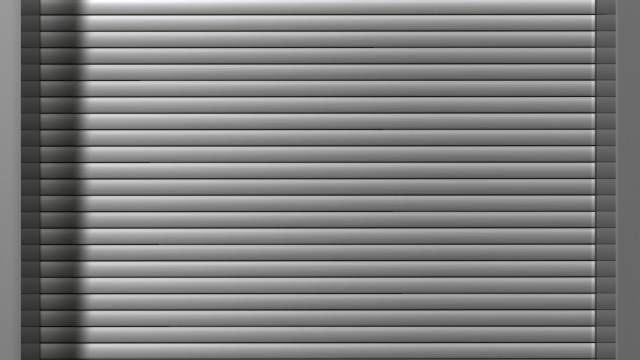
Give the GLSL for this texture, as a WebGL 1 fragment shader.

```glsl
precision highp float;
// A closed roller shutter: 22 rows of curved grey metal slats between two side guides.
// Each row repeats one vertical shading profile, with slight hashed changes in tone;
// side light, a soft shadow at the left and plain frame posts are layered over it.

uniform vec2 u_resolution;

const float PITCH = 0.04556;      // slat height, in canvas heights
const float FIRST_SEAM = 0.0417;  // first seam, measured down from the top
const float SEAM_HALF = 0.0017;   // half width of a dark seam

// Horizontal layout, in canvas widths
const float POST_LEFT = 0.0326;
const float SLAT_LEFT = 0.0628;
const float SHADOW_END = 0.134;
const float SLAT_RIGHT = 0.9300;
const float POST_RIGHT = 0.9620;

// Sine-free hash, 0 to 1
float hash(vec2 p) {
  vec3 q = fract(vec3(p.xyx) * 0.1031);
  q += dot(q, q.yzx + 33.33);
  return fract((q.x + q.y) * q.z);
}

// Smooth value noise
float noise(vec2 p) {
  vec2 i = floor(p);
  vec2 f = fract(p);
  f = f * f * (3.0 - 2.0 * f);
  float low = mix(hash(i), hash(i + vec2(1.0, 0.0)), f.x);
  float high = mix(hash(i + vec2(0.0, 1.0)), hash(i + vec2(1.0, 1.0)), f.x);
  return mix(low, high, f.y);
}

// Antialiased step from 0 to 1 at an edge
float edge(float at, float x, float pixel) {
  return smoothstep(at - 0.6 * pixel, at + 0.6 * pixel, x);
}

// Soft vertical band around a centre
float band(float centre, float width, float x) {
  float d = (x - centre) / width;
  return exp(-d * d);
}

// Dark seam coverage for a position t within one slat
float seam(float t, float pixel) {
  float d = min(t, 1.0 - t) * PITCH;
  return 1.0 - smoothstep(SEAM_HALF - 0.5 * pixel, SEAM_HALF + 0.6 * pixel, d);
}

// Curved face: bright upper rim falling to a darker lower lip
float slatProfile(float t) {
  float face = mix(0.645, 0.435, smoothstep(0.08, 0.95, t));
  float rim = 0.07 * band(0.16, 0.13, t);
  float lip = 0.08 * smoothstep(0.82, 1.0, t);
  return face + rim - lip;
}

// Light across the slats, strongest beside the shadow and at the top
float sideLight(vec2 uv) {
  float fall = mix(1.13, 0.92, smoothstep(SHADOW_END, 0.75, uv.x));
  return fall * (1.0 + 0.24 * exp(-uv.y * 16.0));
}

// Shadow cast by the left guide, its edge bent by the slat curve
float castShadow(float x, float t, float jitter) {
  float bend = 0.006 * (t - 0.5) + 0.003 * (jitter - 0.5);
  float depth = mix(0.56, 0.36, smoothstep(SLAT_LEFT, 0.118, x));
  return mix(depth, 1.0, smoothstep(0.114, 0.145, x + bend));
}

// Guide channel with faint reflections of the slat ends
float channel(float base, float t, float seamMask) {
  return base * (1.14 - 0.3 * t) * (1.0 - 0.22 * seamMask);
}

// Neutral grey, slightly warm in the dark and cool in the light
vec3 metalTone(float v) {
  return vec3(v) + vec3(-0.004, 0.0, 0.03) * (v - 0.45);
}

void main() {
  vec2 uv = gl_FragCoord.xy / u_resolution;
  uv.y = 1.0 - uv.y;
  vec2 pixel = 1.0 / u_resolution;
  vec2 surface = vec2(uv.x * u_resolution.x / u_resolution.y, uv.y);

  // Repeating rows
  float row = (uv.y - FIRST_SEAM) / PITCH + 0.0015 * uv.x / PITCH;
  float t = fract(row);
  float variation = hash(vec2(floor(row) + 7.0, 3.0));
  float seamMask = seam(t, pixel.y);

  // Lit slats with fine lengthwise wear
  float wear = noise(surface * vec2(9.0, 260.0)) - 0.5;
  float slat = slatProfile(t) * (0.97 + 0.06 * variation) + 0.014 * wear;
  slat *= sideLight(uv) * castShadow(uv.x, t, variation);
  slat += 0.13 * band(0.9265, 0.0025, uv.x) * (1.0 - 0.5 * t);
  slat = mix(slat, slat * 0.36, seamMask);

  // Guides and posts
  float leftGuide = channel(0.235, t, seamMask) + 0.05 * exp(-uv.y * 14.0);
  float rightGuide = channel(0.37, t, seamMask);
  float leftPost = mix(0.60, 0.50, uv.y) - 0.05 * smoothstep(0.015, POST_LEFT, uv.x);
  float rightPost = mix(0.43, 0.40, uv.y) + 0.07 * band(POST_RIGHT, 0.003, uv.x);

  // Layers from left to right
  float value = mix(leftPost, leftGuide, edge(POST_LEFT, uv.x, pixel.x));
  value = mix(value, slat, edge(SLAT_LEFT, uv.x, pixel.x));
  value = mix(value, rightGuide, edge(SLAT_RIGHT, uv.x, pixel.x));
  value = mix(value, rightPost, edge(POST_RIGHT, uv.x, pixel.x));

  // Dark joints beside the slat ends, then fine grain
  value *= 1.0 - 0.3 * band(SLAT_LEFT, 0.0016, uv.x);
  value *= 1.0 - 0.35 * band(SLAT_RIGHT + 0.001, 0.0014, uv.x);
  value += 0.012 * (noise(surface * 240.0) - 0.5);
  gl_FragColor = vec4(clamp(metalTone(value), 0.0, 1.0), 1.0);
}
```
